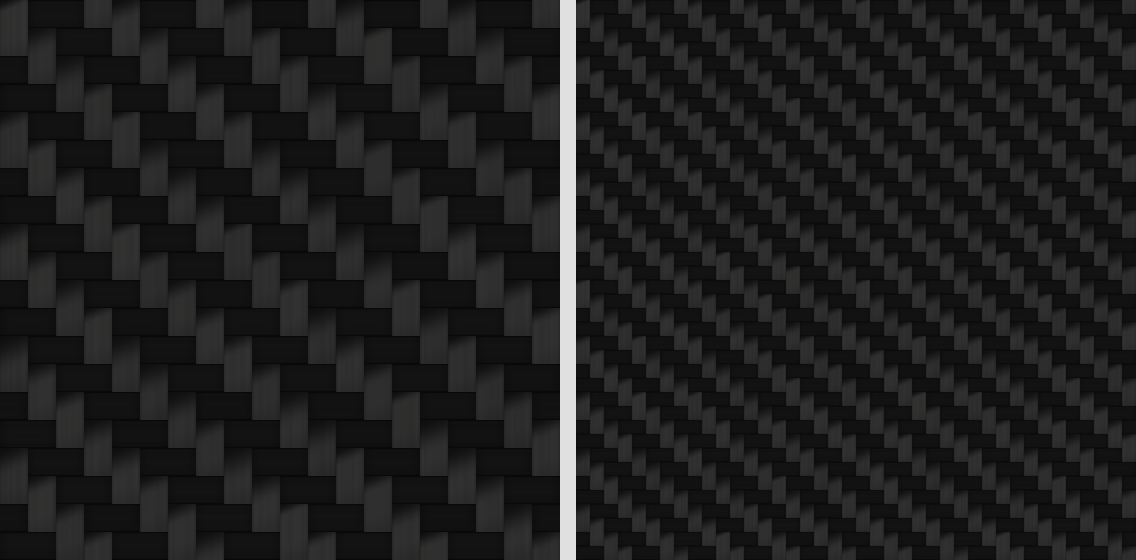
Left, the tile; right, the same tile 2 across and 2 down.
A WebGL 1 fragment shader for this texture:

```glsl
precision highp float;

uniform vec2 u_resolution;

const float THREADS = 20.0;         // threads each way, a multiple of TWILL
const float TWILL = 4.0;            // cells in one over-under cycle
const float FLOAT_LENGTH = 2.0;     // cells a thread stays on top
const float FIBRES = 10.0;          // fibre streaks per thread
const float FIBRE_CONTRAST = 0.09;
const float TONE_VARIATION = 0.08;
const float FADE_MIN = 0.16;        // upper fade, as a share of the float
const float FADE_MAX = 0.62;
const float FADE_SLANT = 0.20;
const float SEAM_WIDTH = 0.07;      // dark line between rows, in cells
const int SAMPLES = 3;              // antialiasing samples per axis

const vec3 WARP_COLOR = vec3(0.179, 0.183, 0.178);
const vec3 WEFT_COLOR = vec3(0.069, 0.069, 0.070);
const vec3 SHADOW_COLOR = vec3(0.058, 0.059, 0.058);
const vec3 SEAM_COLOR = vec3(0.028, 0.028, 0.029);

float hash(vec2 p) {
  return fract(sin(dot(p, vec2(127.1, 311.7))) * 43758.5453);
}

// Smooth streaks that wrap after all threads
float fibreNoise(float x, float seed) {
  float count = THREADS * FIBRES;
  float t = x * FIBRES;
  float i = floor(t);
  float a = hash(vec2(mod(i, count), seed));
  float b = hash(vec2(mod(i + 1.0, count), seed));
  return mix(a, b, smoothstep(0.0, 1.0, t - i)) - 0.5;
}

// Bright vertical float: along runs from its upper end to its lower end
vec3 warp(vec2 f, float along, float x, vec2 id) {
  float r = hash(id);
  float tone = 1.0 + TONE_VARIATION * (hash(id + 37.0) - 0.5);
  tone *= 1.0 + FIBRE_CONTRAST * fibreNoise(x, 5.0);

  float slant = FADE_SLANT * (f.x - 0.5);
  float fadeEnd = mix(FADE_MIN, FADE_MAX, r);
  float upper = smoothstep(-0.08, fadeEnd, along + slant);
  float lower = 1.0 - 0.20 * smoothstep(0.65, 1.1, along + slant);
  float edge = min(f.x, 1.0 - f.x);
  float side = mix(0.84, 1.0, smoothstep(0.0, 0.10, edge));
  return mix(SHADOW_COLOR, WARP_COLOR * tone * side, upper * lower);
}

// Dark horizontal float: along runs from its left end to its right end
vec3 weft(vec2 f, float along, float y, vec2 id) {
  float tone = 1.0 + TONE_VARIATION * (hash(id + 71.0) - 0.5);
  tone *= 1.0 + FIBRE_CONTRAST * fibreNoise(y, 9.0);

  float ends = smoothstep(0.0, 0.18, min(along, 1.0 - along));
  float crown = 0.94 + 0.10 * sin(3.14159 * f.y);
  vec3 color = WEFT_COLOR * tone * crown * mix(0.84, 1.0, ends);
  float edge = min(f.y, 1.0 - f.y);
  return mix(SEAM_COLOR, color, smoothstep(0.0, SEAM_WIDTH, edge));
}

vec3 weave(vec2 uv) {
  // Cells count rightwards and downwards
  vec2 p = fract(vec2(uv.x, 1.0 - uv.y)) * THREADS;
  vec2 cell = floor(p);
  vec2 f = p - cell;
  float cycle = mod(cell.y - cell.x + 0.5, TWILL) - 0.5;

  if (cycle < FLOAT_LENGTH - 0.5) {
    vec2 id = mod(vec2(cell.x, cell.y - cycle) + 0.5, THREADS);
    return warp(f, (cycle + f.y) / FLOAT_LENGTH, p.x, floor(id));
  }
  float step = TWILL - 1.0 - cycle;
  vec2 id = mod(vec2(cell.x - step, cell.y) + 0.5, THREADS);
  float along = (step + f.x) / (TWILL - FLOAT_LENGTH);
  return weft(f, along, p.y, floor(id));
}

void main() {
  // Average a grid of samples to smooth thread edges
  vec3 sum = vec3(0.0);
  for (int j = 0; j < SAMPLES; j++) {
    for (int i = 0; i < SAMPLES; i++) {
      vec2 offset = (vec2(float(i), float(j)) + 0.5) / float(SAMPLES) - 0.5;
      sum += weave((gl_FragCoord.xy + offset) / u_resolution);
    }
  }
  gl_FragColor = vec4(sum / float(SAMPLES * SAMPLES), 1.0);
}
```
